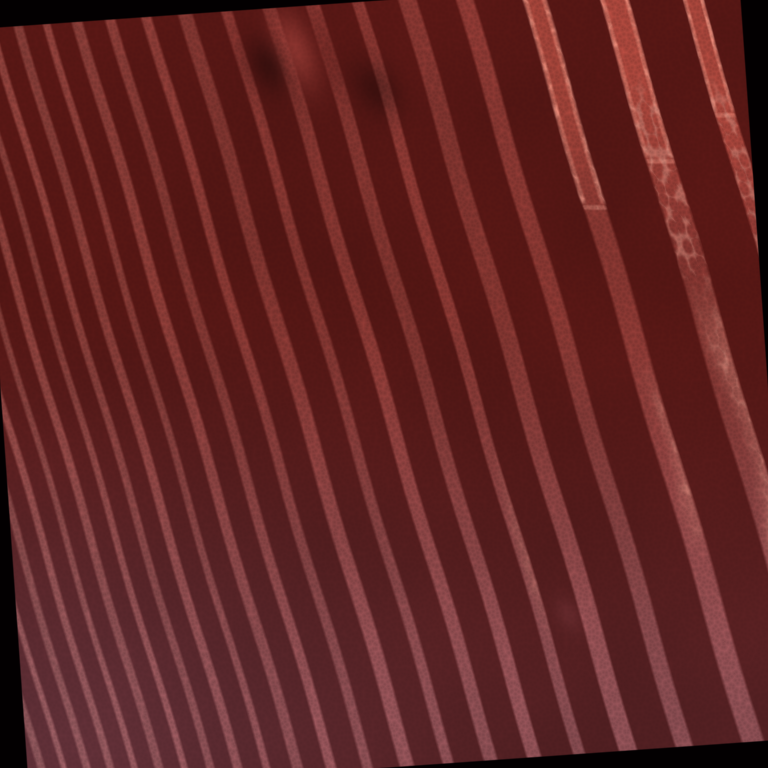
Write a Shadertoy shader that draws this texture.

```glsl
#define TILT 0.0707      // sine of the sheet's rotation
#define HALF_SIZE 0.4985
#define SLANT 0.295      // sideways drift of the ribs per unit of height
#define RATE 1.229       // how fast the ribs spread to the right
#define COUNT 21.9
#define FIRST 12.2
#define RIB_HALF 0.150   // half width, in rib spacings
#define GRAIN 0.035
#define BORDER vec3(0.012, 0.0, 0.005)
#define PALE vec3(0.76, 0.48, 0.43)

vec2 hash2(vec2 p) {
    vec3 q = fract(p.xyx * vec3(0.1031, 0.1030, 0.0973));
    q += dot(q, q.yzx + 33.33);
    return fract((q.xx + q.yz) * q.zy);
}

// Distance to the nearest scattered point
float cellular(vec2 p) {
    vec2 cell = floor(p), f = fract(p);
    float nearest = 2.0;
    for (int y = -1; y <= 1; y++)
        for (int x = -1; x <= 1; x++) {
            vec2 o = vec2(x, y);
            nearest = min(nearest, length(o + hash2(cell + o) - f));
        }
    return nearest;
}

float layeredSines(vec2 p) {
    float sum = 0.0, amp = 0.5;
    for (int i = 0; i < 4; i++) {
        sum += amp * sin(p.x + 1.7 * sin(p.y)) * cos(p.y - 0.6 * p.x);
        p = mat2(1.5, 1.1, -1.1, 1.5) * p + 2.3;
        amp *= 0.5;
    }
    return sum;
}

// Soft tilted spot
float spot(vec2 p, vec2 center, vec2 size) {
    vec2 d = p - center;
    d.x -= SLANT * d.y;
    d /= size;
    return exp(-dot(d, d));
}

// Soft window from a to b
float span(float a, float b, float soft, float v) {
    return smoothstep(a - soft, a + soft, v) * (1.0 - smoothstep(b - soft, b + soft, v));
}

void mainImage(out vec4 fragColor, in vec2 fragCoord) {
    vec2 uv = fragCoord / iResolution.xy;
    vec2 p = vec2(uv.x, 1.0 - uv.y);   // depth measured from the top
    float pixel = 1.0 / iResolution.y;

    // Slanted ribs with exponentially growing spacing
    float u = p.x - SLANT * (p.y - 0.033) + 0.0015 * sin(p.y * 17.0 + p.x * 6.0);
    float spread = COUNT * exp(-RATE * u);
    float n = FIRST - spread + 0.1 * cos(12.8 * (u - 0.10));
    float rib = floor(n + 0.5);
    float density = RATE * spread;
    float across = (n - rib) / density;
    float halfWidth = (RIB_HALF + 0.025 * sin(rib * 2.4 - 1.2)) / density;
    float soft = 0.0012 + pixel;
    float ribMask = 1.0 - smoothstep(-soft, soft, abs(across) - halfWidth);

    // Lighting: warm at the top, hazy at the lower left
    float low = smoothstep(0.35, 1.0, p.y);
    float haze = low * (1.0 - smoothstep(0.0, 0.75, p.x));
    vec3 ground = mix(vec3(0.335, 0.088, 0.078), vec3(0.325, 0.125, 0.135), low);
    ground += haze * vec3(0.035, 0.055, 0.075);
    vec3 paint = mix(vec3(0.51, 0.205, 0.185), vec3(0.545, 0.305, 0.325), low);
    paint += vec3(0.0, 0.025, 0.025) * (1.0 - smoothstep(0.0, 0.4, p.x));
    float mottle = layeredSines(p * vec2(9.0, 7.0));
    ground *= 1.0 + 0.08 * mottle;
    paint *= 1.0 + 0.06 * mottle + 0.04 * sin(rib * 3.7 + p.y * 5.0);

    // Dent near the top: ribs fade between dark and light patches
    float dent = spot(p, vec2(0.385, 0.07), vec2(0.075, 0.06));
    vec3 color = mix(ground, paint, ribMask * (1.0 - 0.65 * dent));
    color *= 1.0 - 0.35 * spot(p, vec2(0.35, 0.085), vec2(0.025, 0.035))
                 - 0.30 * spot(p, vec2(0.49, 0.115), vec2(0.03, 0.035));
    color += vec3(0.20, 0.11, 0.10) * spot(p, vec2(0.385, 0.065), vec2(0.025, 0.05));
    color += vec3(0.06, 0.04, 0.045) * spot(p, vec2(0.74, 0.80), vec2(0.016, 0.022));

    // Bright rims and ragged ends on the upper right ribs
    float flecks = smoothstep(0.35, 0.75, cellular(vec2(u * 90.0, p.y * 55.0)));
    float right = smoothstep(2.4, 2.6, n);
    float rimEnd = 0.27 - 0.06 * (rib - 3.0);
    float rim = 1.0 - smoothstep(0.001, 0.0035 + pixel, abs(abs(across) - halfWidth * 0.88));
    float cap = ribMask * span(rimEnd - 0.003, rimEnd + 0.003, 0.002, p.y);
    float worn = right * max(rim * (1.0 - smoothstep(rimEnd - 0.01, rimEnd, p.y)), cap);
    color = mix(color, PALE, worn * (0.45 + 0.4 * flecks));
    color += right * ribMask * vec3(0.13, 0.06, 0.04) * (1.0 - smoothstep(0.1, 0.35, p.y));
    float chips = right * ribMask * span(0.12, 0.36, 0.03, p.y) * step(3.5, rib);
    color = mix(color, PALE, chips * flecks * 0.6);

    // Long glints along the ribs
    float reach = 0.08 + 0.11 * clamp(rib - 3.0, 0.0, 1.0);
    float glint = right * span(0.6 - reach, 0.6 + reach, 0.06, p.y);
    glint += 0.45 * step(abs(rib), 0.1) * span(0.62, 0.80, 0.06, p.y);
    glint *= ribMask * smoothstep(-0.8, 0.8, across / halfWidth + 0.5 * sin(p.y * 19.0));
    color = mix(color, PALE, glint * (0.4 + 0.4 * flecks));

    // Fine grain, stronger on the ribs
    color *= 1.0 + GRAIN * (1.0 + 1.5 * ribMask) * (2.0 * cellular(p * 190.0) - 0.9);

    // Rotated sheet on the dark border
    vec2 q = uv - 0.5;
    q = mat2(0.9975, -TILT, TILT, 0.9975) * q;
    float edge = max(abs(q.x), abs(q.y)) - HALF_SIZE;
    color = mix(color, BORDER, smoothstep(-pixel, pixel, edge));
    fragColor = vec4(clamp(color, 0.0, 1.0), 1.0);
}
```
